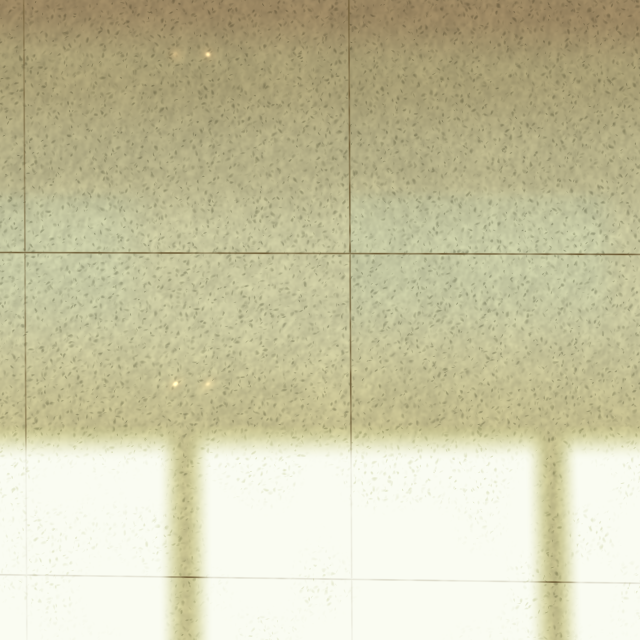
Give the GLSL for this texture, as a Shadertoy shader.

```glsl
// Speckled floor tiles with thin dark seams, lit by a window near the bottom.
// Flecks are hashed ellipses over streaky grain; the sunlight is a soft wash
// towards white, broken by the blurred shadows of two window bars.

#define TILE_PITCH vec2(0.508, 0.5035)
#define SEAM_ORIGIN vec2(0.5500, 0.6055)
#define SEAM_WIDTH 0.0024
#define FLECK_CELLS 128.0
#define FLECK_DARKNESS 0.25
#define GRAIN_CONTRAST 0.14
#define SUN_EDGE 0.315
#define SUN_BLUR 0.036
#define BAR_HALF_WIDTH 0.022
#define BAR_SPACING 0.576
#define SEAM_COLOR vec3(0.43, 0.36, 0.21)
#define SUN_WHITE vec3(0.980, 0.988, 0.948)

// Integer hash: three values in 0..1 for a cell.
vec3 hash3(vec2 cell) {
    uvec3 v = uvec3(ivec3(ivec2(cell) + 4096, 17));
    v = v * 1664525u + 1013904223u;
    v.x += v.y * v.z; v.y += v.z * v.x; v.z += v.x * v.y;
    v ^= v >> 16u;
    v.x += v.y * v.z; v.y += v.z * v.x; v.z += v.x * v.y;
    return vec3(v >> 8u) / 16777216.0;
}

float valueNoise(vec2 p) {
    vec2 i = floor(p), f = fract(p);
    f = f * f * (3.0 - 2.0 * f);
    return mix(mix(hash3(i).x, hash3(i + vec2(1, 0)).x, f.x),
               mix(hash3(i + vec2(0, 1)).x, hash3(i + vec2(1, 1)).x, f.x), f.y);
}

// Coverage of short soft flecks that lean around a common angle.
float flecks(vec2 p, float lean) {
    vec2 cell = floor(p);
    float cover = 0.0;
    for (int j = -1; j <= 1; j++)
    for (int i = -1; i <= 1; i++) {
        vec2 id = cell + vec2(i, j);
        vec3 h = hash3(id), k = hash3(id + 517.0);
        float angle = lean + (k.x - 0.5) * 2.2;
        vec2 axis = vec2(cos(angle), sin(angle));
        vec2 d = p - id - h.xy;
        vec2 q = vec2(dot(d, axis), dot(d, vec2(-axis.y, axis.x)));
        float r = length(q / (mix(0.6, 1.3, k.y) * vec2(0.42, 0.25)));
        cover = max(cover, smoothstep(1.5, 0.1, r) * h.z * h.z);
    }
    return cover;
}

// Irregular streaks along the lean angle, in 0..1.
float streaks(vec2 p, float lean) {
    vec2 axis = vec2(cos(lean), sin(lean));
    vec2 q = vec2(dot(p, axis), dot(p, vec2(-axis.y, axis.x)));
    return 0.6 * valueNoise(q * vec2(95.0, 165.0)) + 0.4 * valueNoise(q.yx * 210.0 + 9.0);
}

// Floor tone from the window edge up to the brown far end.
vec3 floorTone(vec2 uv) {
    vec3 c = mix(vec3(0.765, 0.740, 0.555), vec3(0.79, 0.785, 0.625), smoothstep(0.32, 0.52, uv.y));
    c = mix(c, vec3(0.715, 0.695, 0.535), smoothstep(0.62, 0.75, uv.y));
    c = mix(c, vec3(0.665, 0.625, 0.460), smoothstep(0.74, 0.89, uv.y));
    return mix(c, vec3(0.61, 0.53, 0.385), smoothstep(0.90, 1.0, uv.y + 0.02 * uv.x));
}

// Sunlight amount, with the shadows of the window bars.
float sunlight(vec2 uv) {
    float sun = smoothstep(SUN_EDGE + 0.6 * SUN_BLUR, SUN_EDGE - SUN_BLUR, uv.y);
    for (int i = 0; i < 2; i++) {
        float n = float(i);
        float center = 0.290 + n * BAR_SPACING + (n * 0.012 + 0.008) * (0.1 - uv.y);
        float d = abs(uv.x - center) - BAR_HALF_WIDTH;
        sun *= mix(0.02, 1.0, smoothstep(-0.021, 0.021, d));
    }
    return sun;
}

// Pairs of small warm lamp reflections.
vec3 lampGlints(vec2 uv) {
    vec3 glow = vec3(0);
    for (int i = 0; i < 4; i++) {
        vec2 n = vec2(i % 2, i / 2);
        vec2 d = uv - vec2(0.274, 0.400) - n * vec2(0.051, 0.515);
        d.x -= 0.4 * d.y * (1.0 - n.y);
        float strength = mix(0.15, 0.40, abs(1.0 - n.x - n.y));
        glow += strength * exp(-dot(d, d) / 1.3e-5) * vec3(1.0, 0.85, 0.65);
        glow += 0.07 * exp(-dot(d, d) / 1.2e-4) * vec3(1.0, 0.6, 0.3);
    }
    return glow;
}

void mainImage(out vec4 fragColor, in vec2 fragCoord) {
    vec2 uv = fragCoord / iResolution.xy;
    float px = 1.0 / iResolution.y;

    // Slightly skewed tile grid
    vec2 skew = vec2(0.005 * uv.y, uv.x * (0.003 + 0.02 * (SEAM_ORIGIN.y - uv.y)));
    vec2 grid = (uv + skew - SEAM_ORIGIN) / TILE_PITCH;
    vec3 tileHash = hash3(floor(grid) + 31.0);

    // Base tone, pale cool reflection, and cloudy variation
    vec3 color = floorTone(uv);
    float cool = smoothstep(0.44, 0.58, uv.y) * smoothstep(0.710, 0.680, uv.y);
    float side = max(smoothstep(0.27, 0.15, uv.x), step(0.0, grid.x) * smoothstep(0.98, 0.92, uv.x));
    color += cool * mix(0.0, 1.0, side) * vec3(-0.012, 0.006, 0.018);
    color += (tileHash.x - 0.5) * 0.012;
    color *= 1.0 + 0.03 * (valueNoise(uv * 9.0) - 0.5) + 0.03 * (valueNoise(uv * 38.0) - 0.5);

    // Flecks with ragged outlines over streaky grain
    float lean = 1.25 + (tileHash.y - 0.5) * 0.7;
    float grain = streaks(uv, lean);
    vec2 ragged = uv + 0.003 * (vec2(valueNoise(uv * 170.0), valueNoise(uv * 170.0 + 71.0)) - 0.5);
    float dark = flecks(ragged * FLECK_CELLS, lean);
    color *= 1.0 - FLECK_DARKNESS * dark * vec3(0.90, 0.88, 1.0);
    color *= 1.0 + GRAIN_CONTRAST * (grain - 0.5);

    // Sunlight wash: blue brightens last, and a few flecks show through
    float sun = sunlight(uv);
    float patchy = smoothstep(0.35, 0.9, valueNoise(uv * 12.0) + 0.4 * smoothstep(0.2, 0.3, uv.y));
    vec3 lit = SUN_WHITE - 0.22 * dark * patchy * vec3(0.40, 0.38, 0.70);
    color = mix(color, lit, pow(vec3(sun), vec3(0.75, 0.72, 1.05)));

    // Worn soft seams, washed out where lit
    vec2 seamDist = abs(grid - round(grid)) * TILE_PITCH;
    vec2 seam = 1.0 - smoothstep(vec2(0.0), vec2(max(SEAM_WIDTH, px)), seamDist);
    seam.x *= mix(0.62, 0.88, step(0.3, uv.x)) * mix(1.0, 0.7, sun);
    float wear = mix(0.5, 1.1, valueNoise(uv * 75.0));
    color = mix(color, SEAM_COLOR, max(seam.x, seam.y) * wear * mix(1.0, 0.18, sun));

    fragColor = vec4(clamp(color + lampGlints(uv), 0.0, 1.0), 1.0);
}
```
